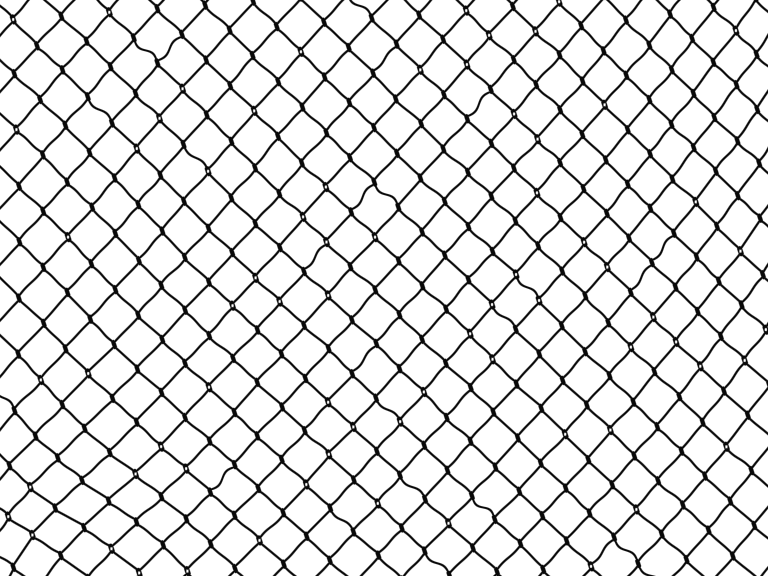
A WebGL 1 fragment shader for this pattern:

```glsl
precision highp float;
// Chain-link fence: black wire on white, diamond mesh with twisted knots.
// Knots sit on a diagonal lattice bent by smooth warps; each pixel is mapped
// back to its lattice cell and measured against the nearby knots and wires.

uniform vec2 u_resolution;

#define CANVAS_UNITS 576.0              // units along the canvas height
#define FIRST_KNOT vec2(37.0, 45.0)     // from the upper left corner
#define HALF_PITCH vec2(24.0, 27.5)     // half a diamond across and down
#define ROW_TILT 1.85                   // rise of the rows per half pitch
#define WIRE_RADIUS 1.12
#define KNOT_RADIUS 2.15
#define KNOT_HALF vec2(0.8, 2.5)        // half axis of the knot
#define JITTER 1.6
#define HOLE_CHANCE 0.22
#define WIRE_COLOR vec3(0.035)
#define BACK_COLOR vec3(1.0)

const float PI = 3.14159265;

float hash(vec2 p) {
  return fract(sin(dot(p, vec2(127.1, 311.7))) * 43758.5453);
}

float bump(vec2 p, vec2 center, vec2 width) {
  vec2 q = (p - center) / width;
  return exp(-dot(q, q));
}

// Sag and stretch of the mesh; grid counts half pitches across and down.
vec2 meshWarp(vec2 grid) {
  vec2 p = grid / vec2(30.0, 20.0);
  float s = p.x, t = p.y;
  float s4 = s * s * s * s;
  float left = (1.0 - s) * (1.0 - s);
  float dx = s4 * (20.0 * t * t - 22.0)
           + 12.0 * (1.0 - s) * t * (1.0 - 0.25 * t)
           + 3.5 * bump(p, vec2(0.03, 0.3), vec2(0.15, 0.25))
           - 14.0 * bump(p, vec2(0.0, 0.83), vec2(0.13, 0.2));
  float dy = -14.0 * s4 * s
           - 14.0 * t * t * sin(PI * s)
           + 14.0 * t * t * left * left
           + 4.0 * bump(p, vec2(0.25, 0.38), vec2(0.14, 0.18))
           - 3.0 * bump(p, vec2(0.68, 0.45), vec2(0.14, 0.3))
           - 22.0 * bump(p, vec2(0.03, 1.0), vec2(0.2, 0.18));
  return vec2(dx, dy);
}

// Position of a knot; id counts steps down-right and down-left.
vec2 knotPosition(vec2 id) {
  vec2 grid = vec2(id.x - id.y, id.x + id.y);
  vec2 jitter = vec2(hash(id), hash(id + 37.0)) - 0.5;
  return FIRST_KNOT + grid * HALF_PITCH - vec2(0.0, ROW_TILT * grid.x)
       + meshWarp(grid) + JITTER * jitter;
}

// Inverse of the warped lattice by fixed-point steps.
vec2 latticeAt(vec2 p) {
  vec2 grid = vec2(0.0);
  vec2 shift = vec2(0.0);
  for (int k = 0; k < 5; k++) {
    vec2 q = p - FIRST_KNOT - shift;
    grid.x = q.x / HALF_PITCH.x;
    grid.y = (q.y + ROW_TILT * grid.x) / HALF_PITCH.y;
    shift = meshWarp(grid);
  }
  return 0.5 * vec2(grid.x + grid.y, grid.y - grid.x);
}

// Wire between two points with a slight S-bend.
float wireDistance(vec2 p, vec2 a, vec2 b, float bend) {
  vec2 span = b - a;
  vec2 along = normalize(span);
  float h = clamp(dot(p - a, span) / dot(span, span), 0.0, 1.0);
  vec2 side = vec2(-along.y, along.x);
  vec2 onWire = a + span * h + side * bend * sin(2.0 * PI * h);
  return length(p - onWire) - WIRE_RADIUS;
}

// Twisted crossing, now and then with a gap between the hooks.
float knotDistance(vec2 q, float pick) {
  float open = step(pick, HOLE_CHANCE);
  float h = clamp(dot(q, KNOT_HALF) / dot(KNOT_HALF, KNOT_HALF), -1.0, 1.0);
  float d = length(q - KNOT_HALF * h) - KNOT_RADIUS - 0.4 * open;
  float hole = 1.1 - length(q * vec2(1.0, 0.6));
  return mix(d, max(d, hole), open);
}

// A wire bends little, save for a rare kinked one.
float wireBend(vec2 id) {
  float r = hash(id);
  return (hash(id + 5.3) - 0.5) * 1.4 + 2.0 * step(0.97, r);
}

void main() {
  float pixel = CANVAS_UNITS / u_resolution.y;
  vec2 p = gl_FragCoord.xy * pixel;
  p.y = CANVAS_UNITS - p.y;

  // Each knot owns the two wires hanging below it.
  vec2 cell = floor(latticeAt(p));
  float d = 1000.0;
  for (int i = -1; i <= 1; i++) {
    for (int j = -1; j <= 1; j++) {
      vec2 id = cell + vec2(float(i), float(j));
      vec2 knot = knotPosition(id);
      vec2 right = knotPosition(id + vec2(1.0, 0.0));
      vec2 left = knotPosition(id + vec2(0.0, 1.0));
      vec2 inner = KNOT_HALF * vec2(-0.4, 1.0);
      d = min(d, knotDistance(p - knot, hash(id + 71.0)));
      d = min(d, wireDistance(p, knot + KNOT_HALF, right - KNOT_HALF, wireBend(id + 11.0)));
      d = min(d, wireDistance(p, knot + inner, left - inner, wireBend(id + 23.0)));
    }
  }

  float ink = 1.0 - smoothstep(-0.8 * pixel, 0.8 * pixel, d);
  gl_FragColor = vec4(mix(BACK_COLOR, WIRE_COLOR, ink), 1.0);
}
```
